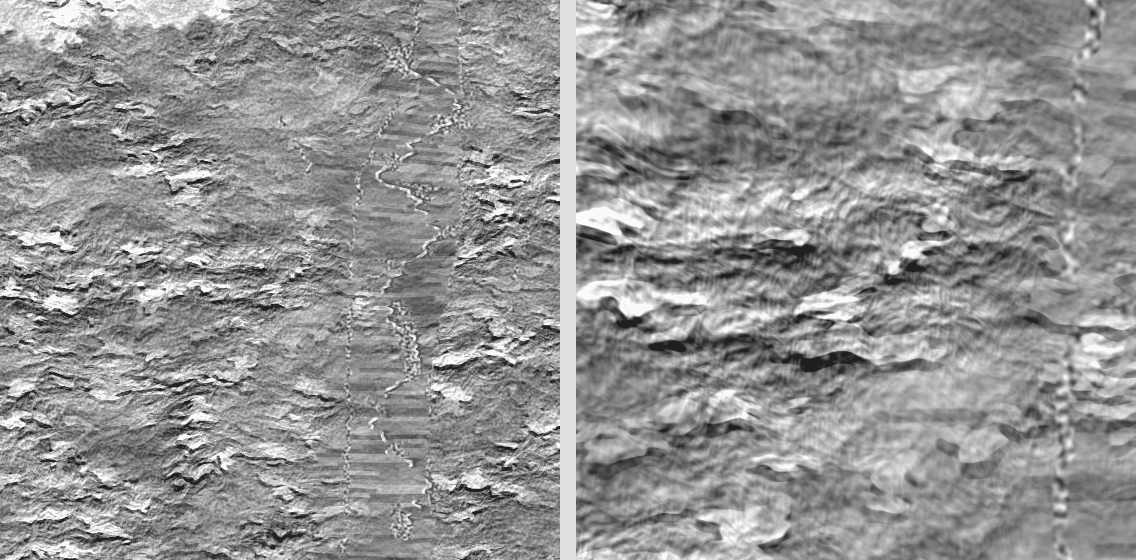
Left: the whole. Right: its middle third, enlarged.
Give the GLSL for this texture, as a WebGL 1 fragment shader.

```glsl
precision highp float;
// Grey aerial view of rugged hills cut by a farmed valley.
// Hills are ridged gradient noise lit by a finite difference, with pale
// shadowed outcrops; the valley holds hashed strips, a river and roads.
uniform vec2 u_resolution;
#define RELIEF_SCALE vec2(7.0, 15.0)
#define RELIEF_GAIN 0.0072
#define LIGHT_STEP vec2(-0.0006, 0.0014)
#define BASE_GREY 0.555
#define OUTCROP_GAIN 0.25
#define GRAIN 0.16
#define FIELD_ROWS 125.0
#define FIELD_COLUMNS 9.0
#define FIELD_CONTRAST 0.42
#define ROAD_WIDTH 0.0055
#define RIVER_WIDTH 0.0032
#define SPECKLE 0.85

float hash(vec2 cell) {
  return fract(sin(dot(cell, vec2(127.1, 311.7))) * 43758.55);
}
float corner(vec2 cell, vec2 offset) {
  float angle = 6.2832 * hash(cell);
  return dot(vec2(cos(angle), sin(angle)), offset);
}
float noise(vec2 p) {
  vec2 i = floor(p), f = p - i, e = vec2(1.0, 0.0);
  vec2 w = f * f * f * (f * (f * 6.0 - 15.0) + 10.0);
  return mix(mix(corner(i, f), corner(i + e, f - e), w.x),
             mix(corner(i + e.yx, f - e.yx), corner(i + 1.0, f - 1.0), w.x), w.y);
}
// Height of the hills: sideways ridges, rounder as they get finer.
float height(vec2 p) {
  vec2 q = p * RELIEF_SCALE;
  float sum = 0.0, amplitude = 1.0;
  for (int i = 0; i < 5; i++) {
    sum -= amplitude * abs(noise(q));
    q = mat2(2.3, -0.4, 0.25, 2.0) * q + vec2(17.3, 9.1);
    amplitude *= 0.54;
  }
  return sum;
}
// Pale ragged outcrops with crisp edges.
float outcrop(vec2 p) {
  vec2 q = p * vec2(13.0, 30.0);
  float n = noise(q) + 0.55 * noise(q * 2.3 + 4.0) + 0.4 * noise(q * 5.1 + 8.0);
  return smoothstep(0.17, 0.3, n);
}
// Grey of one row of fields, split into parcels of uneven offset.
float parcelTone(float row, float x) {
  float s = x * FIELD_COLUMNS + 7.0 * hash(vec2(row, 3.0)), column = floor(s);
  return mix(hash(vec2(column, row)), hash(vec2(column + 1.0, row)),
             smoothstep(0.95, 1.0, s - column));
}
float fieldTone(vec2 p, float rows) {
  float tilt = -0.16 * smoothstep(0.5, 0.9, p.y);
  float s = (p.y - tilt * (p.x - 0.7)) * rows + 0.7 * noise(p * 9.0), row = floor(s);
  return mix(parcelTone(row, p.x), parcelTone(row + 1.0, p.x), smoothstep(0.7, 1.0, s - row));
}
// Horizontal positions of west road, east road, river and far east road.
vec4 valleyPaths(float y) {
  float wobble = 0.024 * noise(vec2(y * 17.0, 2.5)) + 0.017 * noise(vec2(y * 48.0, 7.5))
               + 0.007 * noise(vec2(y * 120.0, 4.5));
  float west = 0.605 + 0.02 * smoothstep(0.0, 0.2, y) + 0.125 * smoothstep(0.58, 0.98, y);
  float east = 0.768 + 0.055 * smoothstep(0.28, 0.65, y);
  float river = 0.715 + 0.05 * smoothstep(0.5, 0.9, y) + 0.042 * sin(28.56 * (y - 0.745));
  return vec4(west, east, river, 0.935 + 0.03 * sin(y * 11.0)) + wobble * vec4(0.5, 0.4, 1.7, 0.8);
}
// Horizontal positions of the western track and the diagonal trail.
vec2 hillPaths(float y) {
  float wobble = 0.025 * noise(vec2(y * 14.0, 21.5)) + 0.014 * noise(vec2(y * 50.0, 31.5));
  return vec2(0.055 + 0.185 * smoothstep(0.03, 0.42, y), 0.42 + 0.66 * (0.9 - y)) + wobble;
}
float band(float lo, float hi, float v) {
  return smoothstep(lo - 0.02, lo + 0.02, v) * (1.0 - smoothstep(hi - 0.02, hi + 0.02, v));
}
float stroke(float width, float distance) {
  return 1.0 - smoothstep(0.5 * width, 1.2 * width, abs(distance));
}
void main() {
  vec2 p = gl_FragCoord.xy / u_resolution;
  // Signed distances to the paths, corrected for their slope.
  const float e = 0.002;
  vec4 slope = (valleyPaths(p.y + e) - valleyPaths(p.y - e)) / (2.0 * e);
  vec4 valley = (p.x - valleyPaths(p.y)) / sqrt(1.0 + slope * slope);
  vec2 hill = (p.x - hillPaths(p.y)) * vec2(0.9, 0.83);

  // Lit hills with calmer meadows, outcrops and their dark undersides.
  vec2 warped = p + 0.035 * vec2(noise(p * 4.0), noise(p * 4.0 + 40.0))
              + 0.008 * vec2(noise(p * 27.0), noise(p * 27.0 + 60.0));
  float lit = (height(warped - LIGHT_STEP) - height(warped + LIGHT_STEP)) / (2.0 * length(LIGHT_STEP));
  float rough = mix(0.5, 1.15, smoothstep(-0.25, 0.2, noise(p * vec2(5.0, 7.0) + 11.0)));
  rough *= 1.0 - 0.4 * band(0.43, 0.72, p.x) * smoothstep(0.6, 0.72, p.y);
  float pale = outcrop(warped), under = max(outcrop(warped + vec2(0.002, 0.007)) - pale, 0.0);
  float shade = rough * (lit * RELIEF_GAIN + OUTCROP_GAIN * (pale - 1.1 * under));
  vec2 g = mat2(0.8, 0.6, -0.6, 0.8) * p;
  float grain = noise(g * 185.0) + 0.6 * noise(p * vec2(70.0, 190.0) + 5.3);
  float broad = 0.2 * noise(p * vec2(5.0, 8.0) + 70.0) + 0.14 * noise(p * vec2(14.0, 21.0) + 30.0);
  float grey = BASE_GREY + shade + broad + GRAIN * grain;

  // Bright corner and dark wooded knoll.
  float edge = 0.07 * noise(p * 9.0) + 0.04 * noise(p * 35.0) + 0.02 * noise(g * 90.0);
  float bright = smoothstep(0.91, 0.95, p.y + edge) * (1.0 - smoothstep(0.4, 0.43, p.x + edge));
  grey = mix(grey, 0.86 + shade + GRAIN * grain, bright);
  float knoll = length((p - vec2(0.13, 0.733)) / vec2(0.085, 0.045)) + 7.0 * edge;
  grey = mix(grey, 0.43 + 0.3 * shade + 1.3 * GRAIN * grain, 1.0 - smoothstep(0.8, 1.1, knoll));

  // Field strips between the roads, fading out to the west.
  float farmed = smoothstep(-0.08, 0.02, valley.x + 0.12 * noise(p * 13.0))
               * (1.0 - smoothstep(-0.004, 0.004, valley.y));
  float strips = mix(fieldTone(p, FIELD_ROWS), fieldTone(p, 0.4 * FIELD_ROWS), 0.35) - 0.5;
  float fields = 0.55 + FIELD_CONTRAST * strips + 0.3 * shade + 0.4 * broad + 0.4 * GRAIN * grain;
  fields -= 0.14 * band(0.41, 0.56, p.y) * smoothstep(0.0, 0.02, valley.z);
  grey = mix(grey, fields, 0.88 * farmed);

  // Roads and villages broken into light and dark specks.
  float broken = smoothstep(-0.3, 0.15, noise(p * 38.0 + 6.0));
  float village = (1.0 - smoothstep(0.01, 0.035, abs(valley.z))) * smoothstep(0.08, 0.25, noise(p * 16.0 + 3.0));
  float built = max(stroke(ROAD_WIDTH, valley.x), 0.8 * stroke(ROAD_WIDTH, valley.y));
  built = max(built, stroke(ROAD_WIDTH, valley.w) * band(0.38, 0.6, p.y));
  built = max(built, stroke(ROAD_WIDTH, hill.y) * band(0.67, 0.9, p.y)) * broken;
  grey = mix(grey, 0.6 + SPECKLE * noise(g * 175.0 + 9.0), 0.85 * max(built, village));
  grey = mix(grey, 0.72 + GRAIN * grain, 0.7 * stroke(ROAD_WIDTH, hill.x) * broken * (1.0 - smoothstep(0.53, 0.58, p.y)));

  // Pale river bank with a dark, broken shadow beside it.
  float reach = band(0.05, 0.9, p.y) * smoothstep(-0.2, 0.05, noise(p * 42.0));
  grey = mix(grey, 0.28, 0.7 * reach * stroke(RIVER_WIDTH, valley.z - 1.5 * RIVER_WIDTH));
  grey = mix(grey, 0.83 + 0.5 * noise(g * 140.0), reach * stroke(RIVER_WIDTH, valley.z));
  gl_FragColor = vec4(vec3(clamp(grey, 0.12, 0.98)), 1.0);
}
```
